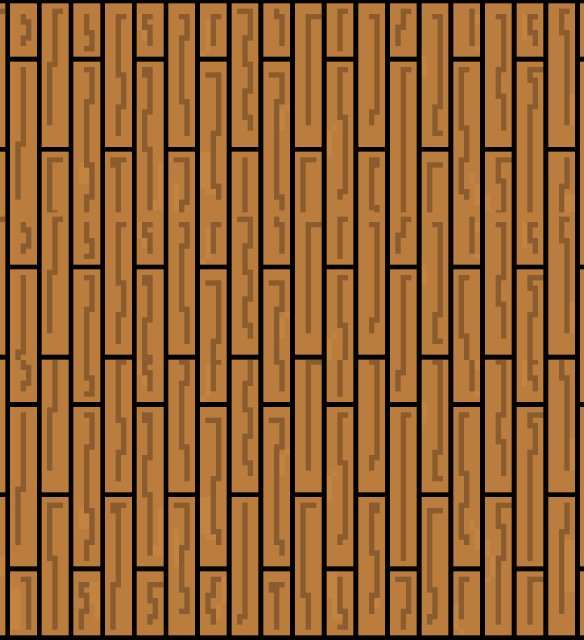
A Shadertoy shader for this texture:

```glsl
// Upright wooden planks with stepped pixel grain, black seams and two shifted layers.

const vec3 WOOD  = vec3(0.73, 0.49, 0.24);
const vec3 GRAIN = vec3(0.54, 0.36, 0.18);
const vec3 SHEEN = vec3(0.765, 0.515, 0.255);
const vec3 SEAM  = vec3(0.01, 0.005, 0.0);

const float COLUMNS = 18.445;    // planks across the canvas
const float ROWS = 120.75;       // grain cells down the canvas
const float TILE_ROWS = 55.0;    // cells in one full layer
const float CELLS = 6.0;         // cells per column, seam included
const float SEAM_HALF = 0.45;    // half the seam width, in cells
const int SAMPLES = 3;

// Integer hash of a cell and a channel, 0 to 1
float hash(vec2 p, float channel) {
    uvec3 v = uvec3(ivec3(vec3(p, channel) + 512.0));
    uint n = v.x * 1597334677u ^ v.y * 3812015801u ^ v.z * 2798796415u;
    n = (n ^ (n >> 16)) * 2146121005u;
    n = (n ^ (n >> 15)) * 2221713035u;
    return float((n ^ (n >> 16)) >> 8) / 16777216.0;
}

// Top and bottom seam of the plank holding this row
vec2 plankEnds(float row, bool odd) {
    if (odd) return row < 28.0 ? vec2(0.0, 28.0) : vec2(28.0, TILE_ROWS);
    if (row < 11.0) return vec2(0.0, 11.0);
    return row < 42.0 ? vec2(11.0, 42.0) : vec2(42.0, TILE_ROWS);
}

// Sideways step, 0 or 1, held for a run of rows
float wander(float row, float run, vec2 id, float channel) {
    float segment = floor((row + run * hash(id, channel)) / run);
    return step(0.5, hash(id, channel + 1.0 + segment));
}

bool between(float v, float a, float b) {
    return v >= min(a, b) && v <= max(a, b);
}

// One stepped vein, often with a hook at its top
bool isGrain(vec2 cell, float len, vec2 id) {
    float first = 2.0 + floor(2.0 * hash(id, 1.0));
    float last = len - 2.0 - floor(min(4.0, len * 0.2) * hash(id, 2.0));
    float run = len < 15.0 ? 3.0 : 4.0 + floor(4.0 * hash(id, 3.0));
    float base = 1.0 + step(0.5, hash(id, 4.0));
    float now = base + wander(cell.y, run, id, 20.0);
    float before = base + wander(cell.y - 1.0, run, id, 20.0);
    if (cell.y == first) {
        float side = now > 2.0 ? -1.0 : 1.0;
        before = now + side * floor(0.6 + 2.0 * hash(id, 5.0));
    }
    return between(cell.y, first, last) && between(cell.x, now, before);
}

// Faint lighter streak beside some veins
bool isSheen(vec2 cell, float len, vec2 id) {
    float middle = len * mix(0.35, 0.85, hash(id, 6.0));
    float reach = 2.0 + 3.0 * hash(id, 7.0);
    float left = 3.0 * step(0.4, hash(id, 8.0)) + wander(cell.y, 4.0, id, 60.0);
    return hash(id, 9.0) > 0.55 && abs(cell.y - middle) < reach
        && between(cell.x, left, left + step(0.5, hash(id, 10.0)));
}

// Row within the layer; lower layers overlap the ones above
float layerRow(float down) {
    float offset = down < 0.332 ? 0.0 : (down < 0.5625 ? 0.3249 : 0.5397);
    return clamp((down - offset - 0.0013) * ROWS, 0.0, TILE_ROWS);
}

vec3 planks(vec2 uv) {
    float across = uv.x * COLUMNS - 0.239;
    float column = floor(across);
    float x = fract(across) * CELLS;
    float row = layerRow(1.0 - uv.y);
    vec2 ends = plankEnds(row, mod(column, 2.0) > 0.5);

    float edge = min(min(x, CELLS - x), min(row - ends.x, ends.y - row));
    if (edge < SEAM_HALF) return SEAM;

    vec2 id = vec2(column, ends.x);
    vec2 cell = vec2(floor(x - 0.5), floor(row - ends.x + 0.5));
    float len = ends.y - ends.x;
    if (isGrain(cell, len, id)) return GRAIN;
    return isSheen(cell, len, id) ? SHEEN : WOOD;
}

void mainImage(out vec4 fragColor, in vec2 fragCoord) {
    // Average a small grid of samples to smooth the edges
    vec3 sum = vec3(0.0);
    for (int j = 0; j < SAMPLES; j++)
        for (int i = 0; i < SAMPLES; i++) {
            vec2 shift = (vec2(i, j) + 0.5) / float(SAMPLES) - 0.5;
            sum += planks((fragCoord + shift) / iResolution.xy);
        }
    fragColor = vec4(sum / float(SAMPLES * SAMPLES), 1.0);
}
```
